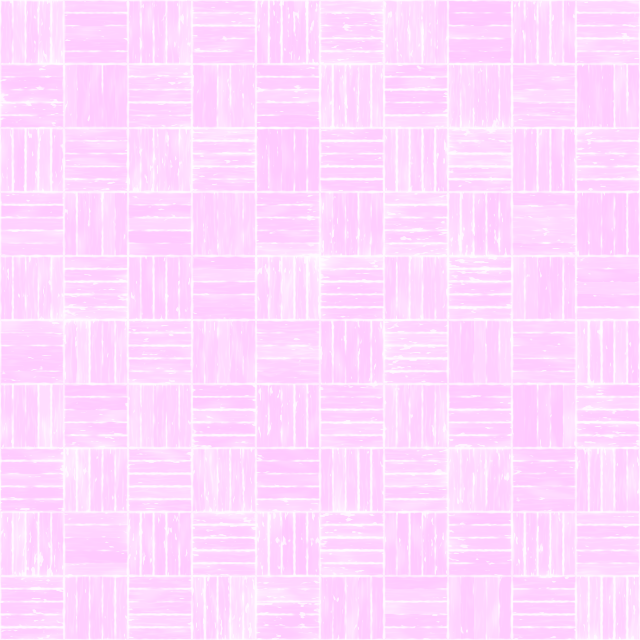
Write a Shadertoy shader that draws this pattern.

```glsl
const float TILES = 10.0;          // tiles across and down
const float SLATS = 5.0;           // slats per tile
const float BORDER_HALF = 0.017;   // half widths, in tile units
const float SEAM_HALF = 0.016;
const float EDGE_SOFT = 0.014;
const float BORDER_OPACITY = 0.74;
const float SEAM_OPACITY = 0.88;
const float TILE_VARIATION = 0.14;
const float SLAT_VARIATION = 0.26;
const float GRAIN_AMOUNT = 0.27;
const float CLOUD_AMOUNT = 0.26;
const float HALO_AMOUNT = 0.38;
const float FLECK_AMOUNT = 0.75;
const vec3 PINK = vec3(1.0, 0.787, 1.0);
const vec3 WHITE = vec3(1.0, 0.99, 1.0);

float hash(vec2 p) {
    vec3 h = fract(vec3(p.xyx) * 0.1031);
    h += dot(h, h.yzx + 33.33);
    return fract((h.x + h.y) * h.z);
}

vec2 gradient(vec2 lattice) {
    float angle = 6.28318 * hash(lattice);
    return vec2(cos(angle), sin(angle));
}

float gradientNoise(vec2 p) {
    vec2 i = floor(p), f = fract(p);
    vec2 u = f * f * f * (f * (f * 6.0 - 15.0) + 10.0);
    vec2 e = vec2(1.0, 0.0);
    float low = mix(dot(gradient(i), f),
                    dot(gradient(i + e.xy), f - e.xy), u.x);
    float high = mix(dot(gradient(i + e.yx), f - e.yx),
                     dot(gradient(i + e.xx), f - e.xx), u.x);
    return mix(low, high, u.y);
}

// Coverage of a line with the given half width at a distance from its centre
float lineMask(float dist, float halfWidth, float soft) {
    return 1.0 - smoothstep(halfWidth - soft, halfWidth + soft, dist);
}

void mainImage(out vec4 fragColor, in vec2 fragCoord) {
    vec2 p = fragCoord / iResolution.y * TILES;
    float soft = max(EDGE_SOFT, 0.7 * TILES / iResolution.y);
    vec2 cell = floor(p), local = fract(p);

    // Basket weave: x runs along the grain, y across the slats
    bool upright = mod(cell.x + cell.y, 2.0) > 0.5;
    vec2 q = upright ? local.yx : local;
    float tileSeed = hash(cell + 5.0);
    float toneSeed = hash(cell + 63.0);
    vec2 offset = 90.0 * vec2(tileSeed, hash(cell + 41.0));

    // Slat tone, cloudy fading and fine grain
    float slat = min(floor(q.y * SLATS), SLATS - 1.0);
    float slatSeed = hash(cell * 7.0 + vec2(slat, 13.0));
    vec2 grainPos = q + offset + vec2(slatSeed * 9.0, slat * 3.0);
    grainPos.y += 0.025 * gradientNoise(grainPos * vec2(2.5, 4.0));
    float grain = gradientNoise(grainPos * vec2(2.2, 22.0))
                + 0.55 * gradientNoise(grainPos * vec2(6.0, 36.0));
    float cloud = gradientNoise(grainPos * vec2(1.4, 4.0));
    float pale = TILE_VARIATION * toneSeed
               + SLAT_VARIATION * slatSeed * slatSeed * slatSeed
               + GRAIN_AMOUNT * (0.5 + toneSeed) * max(grain, 0.0)
               + CLOUD_AMOUNT * smoothstep(0.05, 0.55, cloud);

    // Seams between slats: some tiles keep them open, others nearly closed
    float seam = clamp(floor(q.y * SLATS + 0.5), 1.0, SLATS - 1.0);
    float seamDist = abs(q.y - seam / SLATS);
    float seamSeed = hash(cell * 3.0 + vec2(seam, 71.0));
    float strength = 0.02 + 0.65 * tileSeed + 0.65 * seamSeed;
    float breaks = gradientNoise(vec2(q.x * 4.0, seam * 4.3) + offset);
    float ragged = gradientNoise(q * vec2(13.0, 26.0) + offset);
    float presence = smoothstep(0.1, 0.85, strength + 1.1 * breaks);
    float seamWidth = SEAM_HALF * (0.4 + 0.65 * strength + 0.7 * ragged);
    float seams = lineMask(seamDist, seamWidth, soft) * presence;

    // Tile borders: continuous across neighbours
    vec2 toEdge = min(local, 1.0 - local);
    float borderDist = min(toEdge.x, toEdge.y);
    float borderWear = gradientNoise(p * 8.0);
    float borderWidth = BORDER_HALF * (1.0 + 0.9 * borderWear);
    float border = lineMask(borderDist, borderWidth, soft)
                 * clamp(BORDER_OPACITY + 0.5 * gradientNoise(p * 2.3), 0.0, 1.0);

    // Pale rubbed patches spreading out from the lines
    float wearPatch = gradientNoise(p * 0.9 + 20.0)
                    + 0.6 * gradientNoise(p * 2.3 + 7.0);
    float rubbed = smoothstep(-0.1, 0.6, wearPatch + 0.4 * (tileSeed - 0.5));
    float nearBorder = exp(-11.0 * borderDist);
    float nearSeam = exp(-28.0 * seamDist) * presence;
    pale += HALO_AMOUNT * rubbed * max(nearBorder, nearSeam);

    // Chipped flecks, gathered along seams and borders
    float chips = gradientNoise(q * vec2(5.0, 18.0) + offset.yx)
                + 0.45 * gradientNoise(q * vec2(14.0, 32.0) + offset);
    float gather = 0.24 * max(exp(-24.0 * seamDist), nearBorder);
    float flecks = smoothstep(0.48, 0.74,
        chips + gather + 0.34 * wearPatch + 0.2 * (tileSeed - 0.5));

    // Layer the finish
    pale = mix(pale, 1.0, FLECK_AMOUNT * flecks);
    pale = mix(pale, 1.0, SEAM_OPACITY * seams);
    pale = mix(pale, 1.0, border);
    fragColor = vec4(mix(PINK, WHITE, clamp(pale, 0.0, 1.0)), 1.0);
}
```
